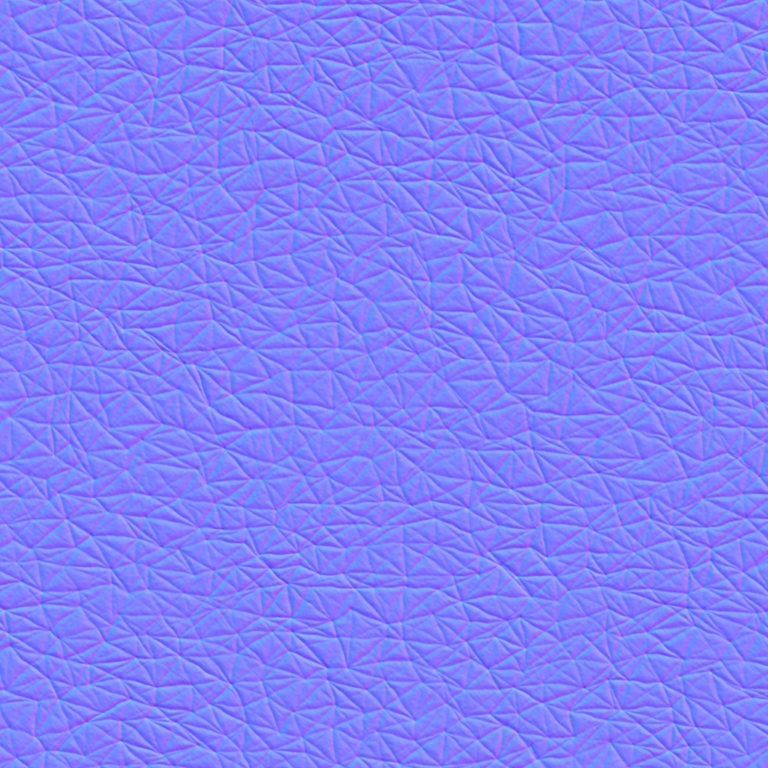
A three.js fragment shader for this texture map:

```glsl
// Tangent-space normal map of creased leather: a jittered lattice of vertices
// is joined by grooves of varied depth, fine grain is added to the height,
// and the slope of that height is encoded as a colour.
#define DENSITY 30.0
#define CELL vec2(1.1, 0.92)
#define JITTER vec2(0.85, 0.68)
#define GROOVE_WIDTH 0.105
#define GROOVE_ROUNDING 0.042
#define GROOVE_DEPTH 0.1
#define GRAIN 0.014
#define SWELL 0.025
#define BEND 0.75
#define SLOPE_STEP 0.03

varying vec2 vUv;

vec2 hash2(vec2 p) {
  vec3 q = fract(vec3(p.xyx) * vec3(0.1031, 0.1030, 0.0973));
  q += dot(q, q.yzx + 33.33);
  return fract((q.xx + q.yz) * q.zy);
}

float noise(vec2 p) {
  vec2 i = floor(p) + 60.0;
  vec2 f = fract(p);
  f = f * f * (3.0 - 2.0 * f);
  float low = mix(hash2(i).x, hash2(i + vec2(1.0, 0.0)).x, f.x);
  float high = mix(hash2(i + vec2(0.0, 1.0)).x, hash2(i + 1.0).x, f.x);
  return mix(low, high, f.y);
}

// Vertex of the crease lattice that belongs to one cell
vec2 vertex(vec2 id) {
  return (id + 0.5 + JITTER * (hash2(id + 70.0) - 0.5)) * CELL;
}

// Cubed depth of a groove along a segment, ready for a soft maximum
float groove(vec2 p, vec2 a, vec2 b, float depth) {
  vec2 along = b - a;
  vec2 rel = p - a;
  vec2 off = rel - along * clamp(dot(rel, along) / dot(along, along), 0.0, 1.0);
  float d = sqrt(dot(off, off) + GROOVE_ROUNDING * GROOVE_ROUNDING);
  return depth * depth * depth * exp(-3.0 * d / GROOVE_WIDTH);
}

// Network of rows, uprights and both diagonals
float creases(vec2 p) {
  vec2 home = floor(p / CELL);
  float total = 0.0;
  for (int y = -2; y <= 1; y++) {
    for (int x = -2; x <= 1; x++) {
      vec2 id = home + vec2(float(x), float(y));
      vec2 a = vertex(id);
      vec2 right = vertex(id + vec2(1.0, 0.0));
      vec2 up = vertex(id + vec2(0.0, 1.0));
      vec2 corner = vertex(id + 1.0);
      vec2 straight = hash2(id + 131.0);
      vec2 slant = hash2(id + 217.0);
      total += groove(p, a, right, mix(0.6, 1.05, straight.x));
      total += groove(p, a, up, mix(0.35, 0.95, straight.y));
      total += groove(p, a, corner, mix(0.35, 1.0, slant.x));
      total += groove(p, right, up, mix(0.2, 1.0, slant.y));
    }
  }
  return pow(total + 0.000001, 1.0 / 3.0);
}

float height(vec2 p) {
  // Wide bends and a small wobble keep the rows from running straight
  vec2 bend = vec2(noise(p * 0.23 + 5.0), noise(p * 0.19 + 31.0)) - 0.5;
  vec2 wobble = vec2(noise(p * 2.1 + 11.0), noise(p * 2.1 + 47.0)) - 0.5;
  vec2 q = p + BEND * bend + 0.11 * wobble;
  float depth = GROOVE_DEPTH * mix(0.85, 1.15, noise(p * 0.35 + 19.0));
  float h = -depth * creases(q);

  // Gentle swelling of the skin and its fine grain
  h += SWELL * noise(p * 1.3 + 23.0);
  h += GRAIN * noise(p * vec2(3.7, 4.6));
  h += GRAIN * 0.7 * noise(p * 8.7 + 13.0);
  return h;
}

void main() {
  vec2 p = vUv * DENSITY;
  vec2 e = vec2(SLOPE_STEP, 0.0);
  vec2 slope = vec2(height(p + e.xy) - height(p - e.xy),
                    height(p + e.yx) - height(p - e.yx)) / (2.0 * SLOPE_STEP);
  vec3 normal = normalize(vec3(-slope, 1.0));
  gl_FragColor = vec4(normal * 0.5 + vec3(0.505, 0.507, 0.498), 1.0);
}
```
